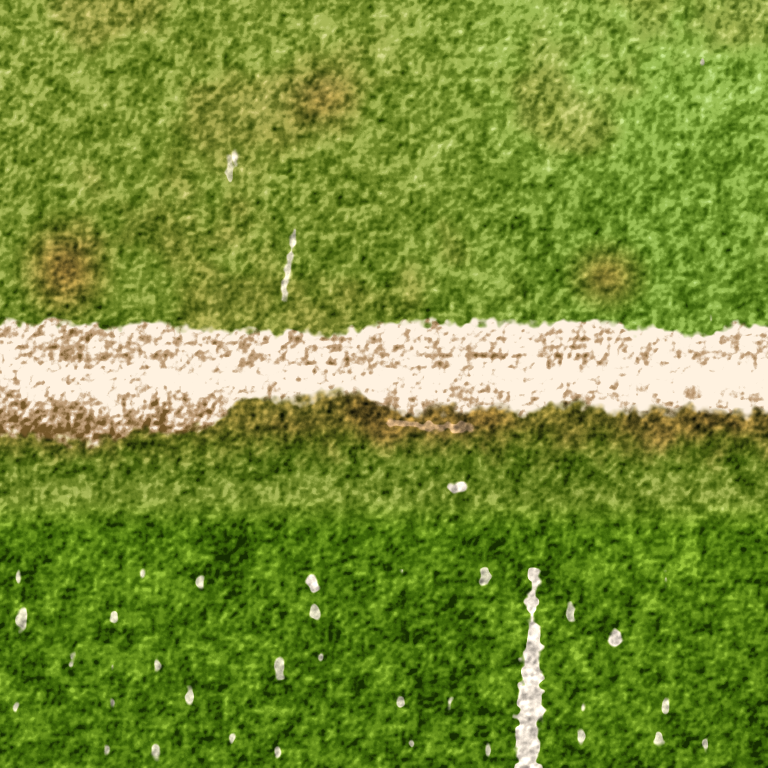
Write a WebGL 2 fragment shader that draws this texture.

```glsl
#version 300 es
precision highp float;
uniform vec2 u_resolution;
out vec4 fragColor;

#define GRAIN_SCALE 190.0
#define GRAIN_CONTRAST 1.15
#define RELIEF 0.40
#define TRACK_TOP 0.574
#define TRACK_RAGGED 0.030
#define SCATTER_CELLS 18.0

const vec3 SHADE = vec3(0.10, 0.17, 0.01);
const vec3 DEEP = vec3(0.26, 0.37, 0.05);
const vec3 GRASS = vec3(0.44, 0.53, 0.16);
const vec3 LIGHT = vec3(0.66, 0.72, 0.34);
const vec3 SOIL = vec3(0.45, 0.34, 0.16);
const vec3 TAN = vec3(0.74, 0.61, 0.46);
const vec3 CHALK = vec3(1.0, 0.95, 0.88);

float hash(vec2 cell) {
  uvec2 q = uvec2(ivec2(cell) + 4096) * uvec2(1597334673u, 3812015801u);
  uint h = (q.x ^ q.y) * 1597334673u;
  h ^= h >> 15;
  h *= 2246822519u;
  h ^= h >> 13;
  return float(h >> 8) / 16777216.0;
}

float noise(vec2 p) {
  vec2 i = floor(p), f = fract(p);
  f = f * f * (3.0 - 2.0 * f);
  return mix(mix(hash(i), hash(i + vec2(1, 0)), f.x),
             mix(hash(i + vec2(0, 1)), hash(i + vec2(1, 1)), f.x), f.y);
}

float fbm(vec2 p) {
  float sum = 0.0, amp = 0.5;
  for (int i = 0; i < 4; i++) {
    sum += amp * noise(p);
    p = mat2(1.6, 1.2, -1.2, 1.6) * p + 7.3;
    amp *= 0.5;
  }
  return sum / 0.9375;
}

// Soft elliptical patch: 1 at the centre, 0 outside
float blob(vec2 p, vec2 centre, vec2 radius) {
  return 1.0 - smoothstep(0.0, 1.0, length((p - centre) / radius));
}

// Tapered stroke with a ragged border
float stroke(vec2 p, vec2 a, vec2 b, float wa, float wb, float rag) {
  vec2 ab = b - a;
  float t = clamp(dot(p - a, ab) / dot(ab, ab), 0.0, 1.0);
  float d = length(p - a - ab * t) - mix(wa, wb, t) + rag;
  return 1.0 - smoothstep(-0.002, 0.002, d);
}

vec3 grassRamp(float t) {
  vec3 c = mix(SHADE, DEEP, smoothstep(-0.15, 0.2, t));
  c = mix(c, GRASS, smoothstep(0.15, 0.55, t));
  c = mix(c, LIGHT, smoothstep(0.5, 0.88, t));
  return mix(c, vec3(0.86, 0.88, 0.58), smoothstep(0.9, 1.3, t));
}

// Pale flecks, one candidate per cell
float scatter(vec2 p, float density, float rag) {
  vec2 cell = floor(p * SCATTER_CELLS);
  float pick = hash(cell + 31.0);
  vec2 jitter = vec2(hash(cell + 57.0), hash(cell + 83.0));
  vec2 local = fract(p * SCATTER_CELLS) - mix(vec2(0.3), vec2(0.7), jitter);
  float size = mix(0.06, 0.19, pow(hash(cell + 109.0), 2.0));
  float d = length(local * vec2(1.3, 0.75)) - size + rag * 14.0;
  return step(pick, density) * (1.0 - smoothstep(-0.03, 0.04, d));
}

void main() {
  vec2 p = gl_FragCoord.xy / u_resolution;
  float broad = fbm(p * 7.0) - 0.5;
  float clump = fbm(p * 28.0 + 11.0) - 0.5;
  float grain = fbm(p * GRAIN_SCALE * 0.5 + 3.0) - 0.5;
  vec2 g = p * GRAIN_SCALE;
  float relief = noise(g) - noise(g + vec2(-0.5, 0.6));
  float texture1 = GRAIN_CONTRAST * grain + RELIEF * relief;
  float rag = (noise(p * 120.0) - 0.5) * 0.010 + clump * 0.010;

  // Grass: pale field above, deep field below
  float upper = smoothstep(0.48, 0.53, p.y);
  float upperTone = 0.50 + 0.14 * smoothstep(0.6, 0.9, p.y)
                  + 0.10 * blob(p, vec2(0.85, 0.85), vec2(0.45));
  float lowerTone = 0.32 + 0.20 * exp(-pow((p.y - 0.345 - 0.03 * broad) / 0.022, 2.0))
                  + 0.08 * smoothstep(0.28, 0.42, p.y);
  float tone = mix(lowerTone, upperTone, upper) + 0.25 * broad + 0.4 * clump + texture1;
  vec3 col = grassRamp(tone);
  vec3 lush = vec3(0.90, 1.05, 0.65);
  col *= mix(lush, vec3(1.0), max(upper, smoothstep(0.3, 0.36, p.y)));
  col *= mix(vec3(1.0), vec3(0.92, 1.04, 0.96), upper * smoothstep(0.4, 0.9, p.x));

  // Bare earth in the grass and along the verge
  float verge = smoothstep(0.385, 0.455, p.y + 0.05 * clump) * (1.0 - upper);
  float bare = verge * mix(0.55, 0.85, smoothstep(-0.15, 0.15, broad));
  bare += 0.8 * blob(p, vec2(0.085, 0.65), vec2(0.08, 0.09));
  bare += 0.6 * blob(p, vec2(0.79, 0.64), vec2(0.07, 0.06));
  bare += 0.35 * blob(p, vec2(0.42, 0.87), vec2(0.07));
  bare += 0.25 * smoothstep(0.0, 0.2, broad) * upper;
  col = mix(col, SOIL * (1.0 + 1.7 * texture1 + 0.15 * upper), clamp(bare, 0.0, 0.85));

  // Track with ragged borders, a wide tongue at lower left
  float lowEdge = mix(0.432, 0.487, smoothstep(0.24, 0.34, p.x))
                - 0.020 * smoothstep(0.44, 0.54, p.x);
  float wobble = TRACK_RAGGED * clump + rag;
  float track = smoothstep(lowEdge - 0.007, lowEdge + 0.007, p.y + wobble)
              * (1.0 - smoothstep(TRACK_TOP - 0.004, TRACK_TOP + 0.005, p.y + wobble));
  float ruts = noise(vec2(p.x * 9.0, p.y * 190.0)) - 0.5;
  float pale = 0.64 + 0.28 * exp(-pow((p.y - 0.508) / 0.017, 2.0))
             + 0.20 * smoothstep(0.558, 0.575, p.y) + 0.15 * smoothstep(0.4, 0.8, p.x)
             - 0.16 * exp(-pow((p.y - 0.536) / 0.006, 2.0))
             - 0.45 * smoothstep(0.485, 0.44, p.y) * smoothstep(0.5, 0.2, p.x);
  pale += 0.35 * ruts * smoothstep(0.49, 0.53, p.y) + 1.3 * texture1 + 0.5 * clump;
  vec3 dirt = mix(SOIL, TAN, smoothstep(-0.1, 0.35, pale));
  dirt = mix(dirt, CHALK, smoothstep(0.3, 0.78, pale));
  col = mix(col, dirt, track);

  // Worn strokes and scattered pale flecks
  float worn = stroke(p, vec2(0.694, 0.25), vec2(0.688, -0.02), 0.006, 0.017, 1.3 * rag);
  worn = max(worn, 0.85 * stroke(p, vec2(0.384, 0.70), vec2(0.368, 0.61), 0.002, 0.004, 0.6 * rag));
  worn = max(worn, 0.7 * stroke(p, vec2(0.300, 0.795), vec2(0.298, 0.77), 0.004, 0.004, rag));
  worn = max(worn, stroke(p, vec2(0.590, 0.364), vec2(0.602, 0.366), 0.006, 0.006, 0.5 * rag));
  worn = max(worn, stroke(p, vec2(0.802, 0.174), vec2(0.802, 0.166), 0.006, 0.009, 0.5 * rag));
  worn = max(worn, stroke(p, vec2(0.405, 0.246), vec2(0.409, 0.235), 0.007, 0.006, 0.5 * rag));
  float density = mix(0.02, 0.30, smoothstep(0.33, 0.22, p.y));
  worn = max(worn, 0.85 * scatter(p, density, rag) * (1.0 - track));
  col = mix(col, CHALK * (0.93 + 0.7 * texture1), worn);
  float strip = stroke(p, vec2(0.50, 0.449), vec2(0.61, 0.442), 0.003, 0.007, rag);
  col = mix(col, TAN * (1.05 + texture1), 0.85 * strip);

  fragColor = vec4(clamp(col, 0.0, 1.0), 1.0);
}
```
